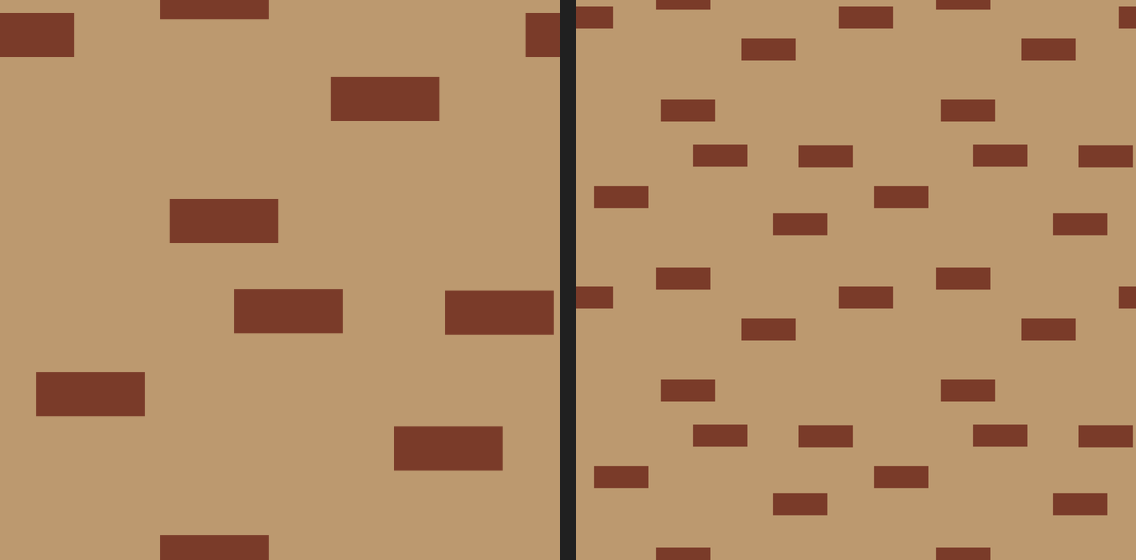
Left: one tile. Right: repeated 2 by 2.
This pattern is drawn by a three.js fragment shader. Its source:

```glsl
varying vec2 vUv;

vec2 hash2(float n) {
  return fract(sin(vec2(n * 12.99 + 1.7, n * 78.23 + 4.1)) * 4375.85);
}

// Axis-aligned block, measured on a wrapping canvas
float block(vec2 p, vec2 center, vec2 halfSize) {
  vec2 d = abs(fract(p - center + 0.5) - 0.5);
  vec2 inside = smoothstep(-0.001, 0.001, halfSize - d);
  return inside.x * inside.y;
}

void main() {
  vec3 sand = vec3(0.737, 0.600, 0.435);
  vec3 brick = vec3(0.478, 0.231, 0.161);

  // One block per row; stepping 3/8 sideways keeps jittered neighbours apart
  float mask = 0.0;
  for (int i = 0; i < 8; i++) {
    float row = float(i);
    vec2 jitter = (hash2(row + 1.0) - 0.5) * 0.16;
    vec2 center = vec2(row * 0.375 + 0.45, row * 0.125 + 0.02) + jitter;
    mask = max(mask, block(vUv, center, vec2(0.097, 0.0394)));
  }

  gl_FragColor = vec4(mix(sand, brick, mask), 1.0);
}
```
